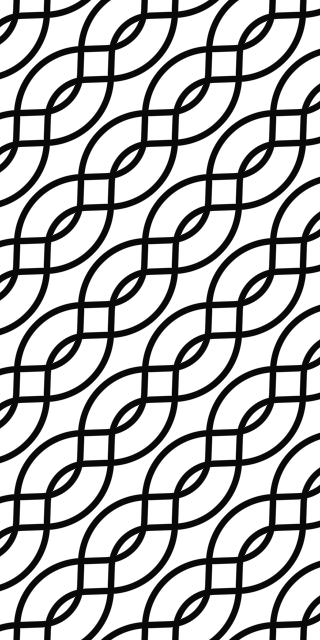
A WebGL 1 fragment shader for this pattern:

```glsl
precision highp float;
// Diagonal bands of interlaced wavy black lines on white, forming leaves, squares and small lenses.

uniform vec2 u_resolution;

const float SPACING = 1.41421356; // distance between bands, and half a wave

// Signed distance to half a wave: wide crest arc, tangent line, tight trough arc.
float waveDistance(vec2 p) {
  const float crestRadius = 1.04;
  const float troughRadius = 0.62;
  vec2 normal = vec2(sin(0.75), cos(0.75));
  vec2 along = vec2(normal.y, -normal.x);
  float reach = crestRadius + troughRadius;
  float lineLength = (SPACING - reach * normal.x) / along.x;
  vec2 crest = vec2(0.0, 0.605 - crestRadius);
  vec2 trough = crest + reach * normal + lineLength * along;

  vec2 q = p - crest;
  float s = dot(q, along);
  if (s < 0.0) return length(q) - crestRadius;
  if (s > lineLength) return troughRadius - length(p - trough);
  return dot(q, normal) - crestRadius;
}

void main() {
  // Five repeats of two units fill the height.
  float pixel = 10.0 / u_resolution.y;
  vec2 p = gl_FragCoord.xy * pixel - vec2(0.5, 0.0);

  // Position along and across the rising diagonal, folded into one band.
  float t = (p.x + p.y) / SPACING;
  float n = (p.y - p.x) / SPACING;
  n = mod(n + 0.5 * SPACING, SPACING) - 0.5 * SPACING;

  // Two waves half a period apart, each with its mirror image.
  float d = 1.0;
  for (int i = 0; i < 2; i++) {
    float phase = t + (float(i) + 0.5) * SPACING;
    float fold = abs(mod(phase, 2.0 * SPACING) - SPACING);
    d = min(d, abs(waveDistance(vec2(fold, n))));
    d = min(d, abs(waveDistance(vec2(fold, -n))));
  }

  float ink = 1.0 - smoothstep(-0.75 * pixel, 0.75 * pixel, d - 0.05);
  gl_FragColor = vec4(mix(vec3(1.0), vec3(0.03), ink), 1.0);
}
```
